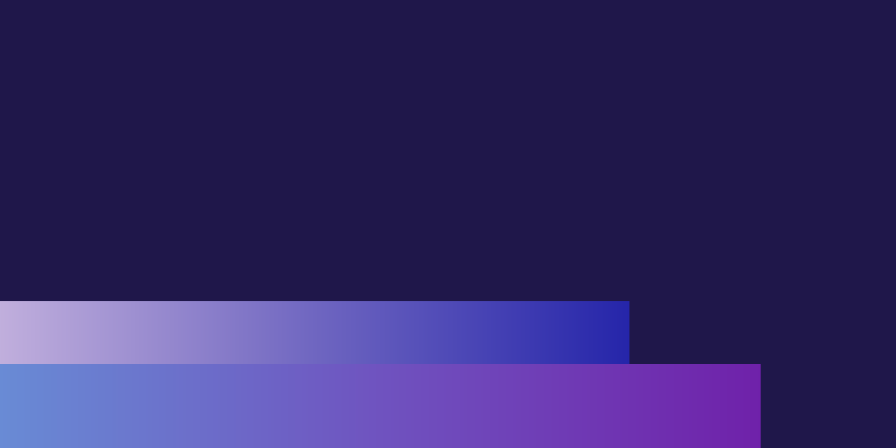
Write a WebGL 2 fragment shader that draws this background.

```glsl
#version 300 es
precision highp float;
// Two stacked gradient bars growing from the left edge over a flat indigo field.

uniform vec2 u_resolution;
out vec4 fragColor;

// Bar extents as fractions of the canvas: (left, bottom) and (right, top)
const vec2 UPPER_MIN = vec2(-0.1, 0.1875);
const vec2 UPPER_MAX = vec2(0.7025, 0.328);
const vec2 LOWER_MIN = vec2(-0.1, -0.1);
const vec2 LOWER_MAX = vec2(0.849, 0.1875);

const vec3 INDIGO = vec3(0.122, 0.090, 0.290);

const vec3 LILAC = vec3(0.755, 0.685, 0.865);
const vec3 PERIWINKLE = vec3(0.435, 0.400, 0.755);
const vec3 ULTRAMARINE = vec3(0.145, 0.145, 0.665);

const vec3 SKY = vec3(0.410, 0.545, 0.835);
const vec3 VIOLET = vec3(0.435, 0.325, 0.750);
const vec3 PURPLE = vec3(0.435, 0.130, 0.665);

// Three-stop ramp with its middle colour at t = 0.5
vec3 ramp(vec3 start, vec3 middle, vec3 end, float t) {
    t = clamp(t, 0.0, 1.0) * 2.0;
    return t < 1.0 ? mix(start, middle, t) : mix(middle, end, t - 1.0);
}

// Coverage of an axis-aligned box, smoothed over one pixel
float boxMask(vec2 uv, vec2 lo, vec2 hi) {
    vec2 inside = clamp((uv - lo) * u_resolution + 0.5, 0.0, 1.0)
                * clamp((hi - uv) * u_resolution + 0.5, 0.0, 1.0);
    return inside.x * inside.y;
}

void main() {
    vec2 uv = gl_FragCoord.xy / u_resolution;

    vec3 upper = ramp(LILAC, PERIWINKLE, ULTRAMARINE, uv.x / UPPER_MAX.x);
    vec3 lower = ramp(SKY, VIOLET, PURPLE, uv.x / LOWER_MAX.x);

    vec3 color = INDIGO;
    color = mix(color, upper, boxMask(uv, UPPER_MIN, UPPER_MAX));
    color = mix(color, lower, boxMask(uv, LOWER_MIN, LOWER_MAX));

    fragColor = vec4(color, 1.0);
}
```
